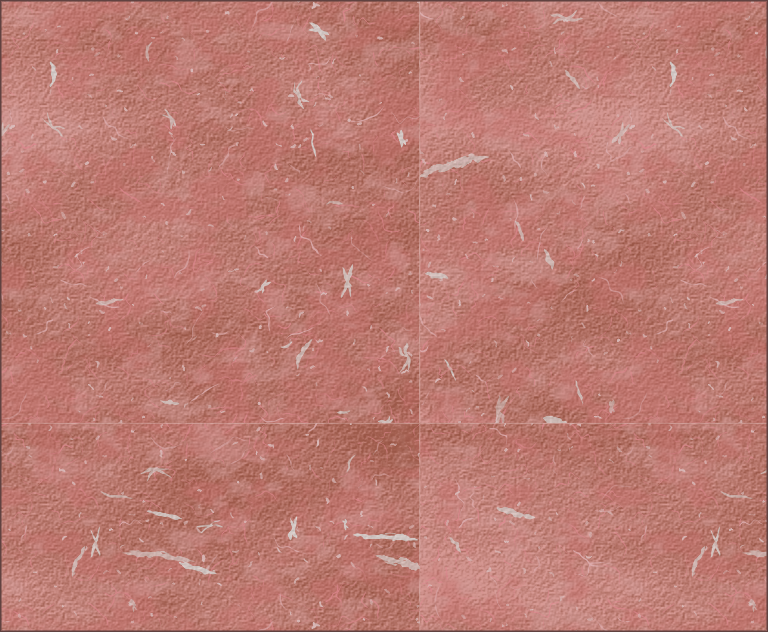
Write a WebGL 2 fragment shader that draws this texture.

```glsl
#version 300 es
precision highp float;
// Rose handmade paper with pale plant fibres, tiled with visible seams and a thin dark frame.
uniform vec2 u_resolution;
out vec4 outColor;

vec4 hash4(vec2 p) {
    vec4 h = fract(p.xyxy * vec4(0.1031, 0.1030, 0.0973, 0.1099));
    h += dot(h, h.wzxy + 33.33);
    return fract((h.xxyz + h.yzzw) * h.zywx);
}

float noise(vec2 p) {
    vec2 i = floor(p), f = fract(p);
    f = f * f * (3.0 - 2.0 * f);
    return mix(mix(hash4(i).x, hash4(i + vec2(1, 0)).x, f.x),
               mix(hash4(i + vec2(0, 1)).x, hash4(i + vec2(1, 1)).x, f.x), f.y);
}

float fbm(vec2 p) {
    float sum = 0.0, amp = 0.5;
    for (int i = 0; i < 5; i++) {
        sum += amp * noise(p);
        p = mat2(1.95, 0.25, -0.25, 1.95) * p + 7.3;
        amp *= 0.5;
    }
    return sum / 0.97;
}

// Coverage of ragged, tapered fibres, at most one per cell; size is half length and half width.
float fibres(vec2 q, float cells, float chance, vec2 size, float curl, float spin, float turn, float seed) {
    float px = 1.0 / u_resolution.y, cover = 0.0;
    for (int j = -1; j <= 1; j++)
    for (int i = -1; i <= 1; i++) {
        vec2 id = floor(q * cells) + vec2(i, j);
        vec4 place = hash4(id + seed), form = hash4(id + seed + 57.7);
        if (place.x > chance * (0.5 + noise(id * 0.37 + seed))) continue;
        vec2 d = q - (id + place.yz) / cells;
        float a = (place.w - 0.5) * spin + turn;
        d = mat2(cos(a), -sin(a), sin(a), cos(a)) * d;
        float halfLength = size.x * mix(0.3, 1.0, form.x);
        float x = d.x / halfLength;
        float bend = (form.y - 0.5) * curl;
        d.y += (noise(vec2(x * 2.2, form.z * 90.0)) - 0.5) * curl * halfLength * 0.5;
        float dist = abs(d.y - bend * halfLength * x * x) / sqrt(1.0 + 4.0 * bend * bend * x * x);
        float taper = max(1.0 - x * x * x * x, 0.0);
        float w = size.y * mix(0.45, 1.0, form.z) * taper;
        w *= 0.3 + 1.3 * noise(d * vec2(150.0, 330.0) + id * 5.0);
        float c = clamp((w - dist) / px + 0.5, 0.0, 1.0) * min(1.0, 2.0 * w / px);
        cover = max(cover, c * mix(0.5, 1.0, form.w));
    }
    return cover;
}

void main() {
    vec2 p = gl_FragCoord.xy / u_resolution.y;
    float px = 1.0 / u_resolution.y;
    vec2 fromSeam = p - vec2(0.664, 0.330);
    vec2 q = fract(fromSeam / 0.981);

    // Cloudy, sideways-creased pulp; paler right of the upright seam, darker around the level one
    float tone = 0.56 + 1.5 * (fbm(q * vec2(3.0, 8.0) + 11.0) - 0.5);
    tone += 0.35 * (noise(q * vec2(6.0, 19.0) + 3.0) - 0.5);
    tone += 0.30 * exp(-q.x * 16.0) - 0.14 * smoothstep(0.6, 1.0, q.x);
    tone -= 0.25 * smoothstep(0.28, 0.0, q.y) + 0.20 * smoothstep(0.82, 1.0, q.y);

    // Fine embossed grain
    vec2 g = q * vec2(280.0, 330.0);
    float relief = noise(g) - noise(g + vec2(0.6, -0.8));
    relief += 0.4 * (noise(g * 0.5) - noise(g * 0.5 + vec2(0.4, -0.6)));
    tone += 0.62 * relief + 0.45 * (noise(q * 420.0 + 40.0) - 0.5);

    vec3 color = mix(vec3(0.665, 0.405, 0.35), vec3(0.785, 0.54, 0.512), clamp(tone, -0.25, 1.25));
    float blush = smoothstep(0.42, 0.68, fbm(q * vec2(20.0, 26.0) + 31.0));
    color = mix(color, vec3(0.77, 0.44, 0.425), 0.48 * blush);
    float mist = smoothstep(0.52, 0.76, fbm(q * vec2(26.0, 38.0) + 71.0));
    color = mix(color, vec3(0.81, 0.60, 0.585), 0.45 * mist);
    color += 0.045 * relief;

    // Fine pink hairs
    float hairs = 0.0;
    for (int k = 0; k < 3; k++)
        hairs = max(hairs, fibres(q, 20.0, 0.5, vec2(0.030, 0.0012), 1.3, 6.28, 0.0, 13.0 + 41.0 * float(k)));
    color = mix(color, vec3(0.87, 0.53, 0.56), 0.75 * hairs);

    // Thin pale threads and scattered flecks
    float threads = fibres(q, 13.0, 0.5, vec2(0.034, 0.0014), 0.9, 6.28, 0.0, 171.0);
    float flecks = fibres(q, 40.0, 0.28, vec2(0.007, 0.0021), 0.8, 6.28, 0.0, 219.0);
    color = mix(color, vec3(0.87, 0.69, 0.70), 0.85 * threads);
    color = mix(color, vec3(0.86, 0.75, 0.75), 0.9 * flecks);

    // White bark strips, some crossed by a second strip
    float strips = fibres(q, 10.0, 0.36, vec2(0.030, 0.0036), 0.5, 4.0, 0.0, 307.0);
    strips = max(strips, fibres(q, 10.0, 0.18, vec2(0.026, 0.0030), 0.6, 4.0, 0.6, 307.0));
    strips = max(strips, fibres(q, 5.0, 0.36, vec2(0.062, 0.0068), 0.16, 0.8, 0.0, 409.0));
    color = mix(color, vec3(0.83, 0.81, 0.80) + 0.06 * relief, 0.95 * strips);

    // Worn hairline seams between tiles
    vec2 seam = clamp((0.0009 - abs(fromSeam)) / px + 0.5, 0.0, 1.0);
    float wear = 0.35 + 0.5 * noise(p * 110.0);
    color = mix(color, vec3(0.85, 0.69, 0.67), max(seam.x, 0.85 * seam.y) * wear);

    // Dark frame
    vec2 inset = min(p, u_resolution / u_resolution.y - p);
    float frame = clamp((0.0024 - min(inset.x, inset.y)) / px + 0.5, 0.0, 1.0);
    color = mix(color, vec3(0.38, 0.26, 0.25), frame);
    outColor = vec4(color, 1.0);
}
```
